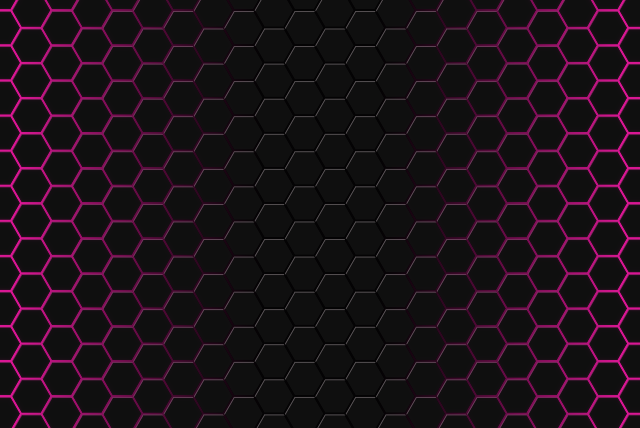
A WebGL 2 fragment shader for this pattern:

```glsl
#version 300 es
precision highp float;

uniform vec2 u_resolution;
out vec4 fragColor;

// Lengths are fractions of the canvas width
const vec2 CELL = vec2(0.04743, 0.05482);   // column step, row step
const vec2 ORIGIN = vec2(0.0013, 0.0434);   // centre of one hexagon, from the top left
const float GAP = 0.0019;                   // half width of the groove
const float RIM = 0.0008;                   // half width of the lit rim

const vec3 FACE = vec3(0.060, 0.058, 0.060);
const vec3 GROOVE = vec3(0.014, 0.012, 0.014);
const vec3 NEON = vec3(0.90, 0.09, 0.61);
const vec3 LIGHT = vec3(0.34, 0.32, 0.33);

// Offset from the nearest centre of a flat-topped hexagon lattice
vec2 hexLocal(vec2 p, vec2 cell) {
  vec2 period = vec2(2.0 * cell.x, cell.y);
  vec2 a = mod(p + 0.5 * period, period) - 0.5 * period;
  vec2 b = mod(p, period) - 0.5 * period;
  return dot(a, a) < dot(b, b) ? a : b;
}

// Distance inwards from the side that faces the given direction
float sideDistance(vec2 p, vec2 normal, float inradius) {
  return inradius - dot(p, normal);
}

float band(float d, float halfWidth, float pixel) {
  return 1.0 - smoothstep(halfWidth - 0.5 * pixel, halfWidth + 0.5 * pixel, abs(d));
}

// Neon strength: none in the middle, full at the left and right borders
float neonAmount(float x) {
  float d = abs(2.0 * x - 1.0);
  return pow(clamp((d - 0.18) / 0.76, 0.0, 1.0), 1.2);
}

void main() {
  float pixel = 1.0 / u_resolution.x;
  vec2 p = vec2(gl_FragCoord.x, u_resolution.y - gl_FragCoord.y) * pixel;
  vec2 h = hexLocal(p - ORIGIN, CELL);
  float inradius = 0.5 * CELL.y;

  // Distances to the sides, with y pointing down
  vec2 slant = vec2(0.8660254, 0.5);
  float top = sideDistance(h, vec2(0.0, -1.0), inradius);
  float upperLeft = sideDistance(h, -slant, inradius);
  float lit = min(top, upperLeft);
  float bottom = sideDistance(h, vec2(0.0, 1.0), inradius);
  float lowerRight = sideDistance(h, slant, inradius);
  float falling = inradius - abs(dot(h, vec2(slant.x, -slant.y)));
  float edge = min(min(lit, falling), min(bottom, lowerRight));

  // Face and dark groove
  float neon = neonAmount(p.x);
  float groove = band(edge, GAP, pixel);
  vec3 color = mix(FACE, GROOVE, groove);

  // Neon core in the groove with a soft spill onto the face
  float core = band(edge, GAP * 0.85, pixel);
  float spill = exp(-max(edge - GAP, 0.0) / 0.0017);
  color = mix(color, NEON, neon * core * 0.95);
  color += NEON * neon * spill * (1.0 - core) * 0.10;

  // Lit rim along the top and upper left sides
  float inside = smoothstep(0.0, GAP, min(falling, min(bottom, lowerRight)));
  float rim = band(lit - GAP, RIM, pixel) * inside;
  vec3 rimColor = mix(LIGHT, NEON, neon * 0.75);
  color = mix(color, max(color, rimColor), rim * mix(0.95, 0.55, neon));

  fragColor = vec4(color, 1.0);
}
```
